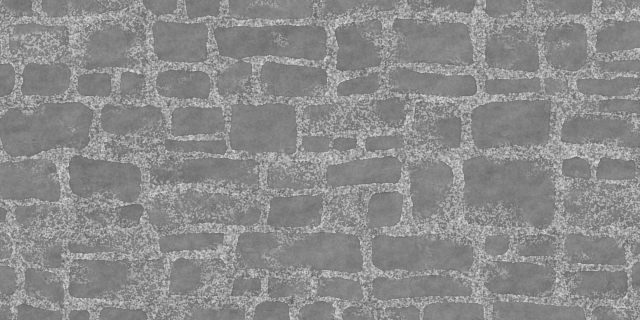
Write a WebGL 2 fragment shader that draws this texture.

```glsl
#version 300 es
precision highp float;
precision highp int;
// Grey rubble wall: jittered blocks are split at random into flat stones,
// each a tapered, tilted rounded box with a rough outline. Smooth cleft
// stone faces and sparse pale crusts sit in brighter, fine-grained mortar.

#define BLOCK_SIZE vec2(0.47, 0.25)
#define JOINT 0.0105
#define TILT 0.13
#define TAPER 0.13
#define ROUGHNESS 0.020
#define GRAIN_FREQ 235.0
#define STONE_TONE 0.499
#define MORTAR_TONE 0.608
#define MORTAR_CONTRAST 0.47
#define CRUST 0.17
#define RELIEF 0.20
#define RIM 0.06

uniform vec2 u_resolution;
out vec4 fragColor;

float hash(vec2 p) {
    uvec2 q = uvec2(ivec2(floor(p)));
    uint h = q.x * 1597334677u ^ q.y * 3812015801u;
    h = (h ^ (h >> 16)) * 2246822519u;
    h = (h ^ (h >> 13)) * 3266489917u;
    return float((h ^ (h >> 16)) >> 8) / 16777216.0;
}

float noise(vec2 p) {
    vec2 i = floor(p), f = fract(p);
    f = f * f * (3.0 - 2.0 * f);
    return mix(mix(hash(i), hash(i + vec2(1, 0)), f.x),
               mix(hash(i + vec2(0, 1)), hash(i + vec2(1, 1)), f.x), f.y);
}

float fbm(vec2 p) {
    float sum = 0.0, amp = 0.533;
    for (int k = 0; k < 4; k++) {
        sum += amp * noise(p);
        p = mat2(1.6, 1.2, -1.2, 1.6) * p + 17.3;
        amp *= 0.5;
    }
    return sum;
}

float edgeAt(float i, float seed) { return i + 0.5 * (hash(vec2(i, seed)) - 0.5); }

// Low edge, high edge and index of the irregular interval holding x.
vec3 interval(float x, float seed) {
    float i = floor(x);
    if (x < edgeAt(i, seed)) i -= 1.0;
    else if (x >= edgeAt(i + 1.0, seed)) i += 1.0;
    return vec3(edgeAt(i, seed), edgeAt(i + 1.0, seed), i);
}

// Signed distance to the stone around p, negative inside.
float stoneDistance(vec2 p, out float id) {
    vec3 row = interval(p.y / BLOCK_SIZE.y, 7.0);
    float shift = hash(vec2(row.z, 91));
    vec3 col = interval(p.x / BLOCK_SIZE.x + shift, 200.0 + row.z);
    vec2 lo = vec2(col.x - shift, row.x) * BLOCK_SIZE;
    vec2 hi = vec2(col.y - shift, row.y) * BLOCK_SIZE;
    id = 1000.0 + row.z * 57.0 + col.z;

    // Split tall blocks across and long blocks down.
    for (int k = 0; k < 4; k++) {
        vec2 size = hi - lo;
        float s = float(k) * 8.0;
        vec2 cut = mix(lo, hi, mix(0.32, 0.68, hash(vec2(id, s))));
        float side = 0.0;
        if (size.y > mix(0.14, 0.38, hash(vec2(id, s + 1.0)))) {
            side = step(cut.y, p.y);
            if (side > 0.5) lo.y = cut.y; else hi.y = cut.y;
        } else if (size.x / size.y > mix(1.5, 5.0, hash(vec2(id, s + 2.0)))) {
            side = step(cut.x, p.x);
            if (side > 0.5) lo.x = cut.x; else hi.x = cut.x;
        }
        id = id * 2.0 + side;
    }

    // Uneven joints, then taper and tilt the box.
    lo += JOINT * (0.6 + 0.8 * vec2(hash(vec2(id, 41)), hash(vec2(id, 42))));
    hi -= JOINT * (0.6 + 0.8 * vec2(hash(vec2(id, 43)), hash(vec2(id, 44))));
    vec2 halfSize = max(0.5 * (hi - lo), 0.004);
    vec2 q = p - 0.5 * (lo + hi);
    vec2 lean = vec2(hash(vec2(id, 45)), hash(vec2(id, 46))) * 2.0 - 1.0;
    q.y += q.x * TILT * (hash(vec2(id, 47)) - 0.5);
    vec2 rel = clamp(q / halfSize, -1.0, 1.0);
    q *= 1.0 + TAPER * abs(lean) * (0.5 + 0.5 * sign(lean) * rel.yx);
    float radius = min(mix(0.010, 0.045, hash(vec2(id, 48))), 0.6 * min(halfSize.x, halfSize.y));
    vec2 d = abs(q) - halfSize + radius;
    return length(max(d, 0.0)) + min(max(d.x, d.y), 0.0) - radius;
}

void main() {
    vec2 p = gl_FragCoord.xy / u_resolution.y;
    vec2 g = mat2(0.8, 0.6, -0.6, 0.8) * p * GRAIN_FREQ;
    float grain = 0.7 * noise(g) + 0.3 * noise(g * 0.47 + 31.0);
    vec2 bend = vec2(noise(p * 5.0), noise(p * 5.0 + 40.0)) - 0.5;
    float id;
    float d = stoneDistance(p + 0.036 * bend, id);
    d += ROUGHNESS * (fbm(p * 20.0) - 0.5) + 0.003 * (grain - 0.5);

    // Stone face: tone, side-lit cleft relief and thin broken ledges.
    vec2 face = p * vec2(8, 13) + hash(vec2(id, 60)) * 90.0;
    float height = fbm(face);
    float stone = STONE_TONE + 0.03 * (hash(vec2(id, 61)) - 0.5);
    stone += RELIEF * (height - fbm(face + vec2(0.10, -0.14)));
    stone += 0.07 * (grain - 0.5) + 0.06 * (fbm(p * 45.0) - 0.5);
    float ledge = (height - 0.48) / 0.012;
    float broken = smoothstep(0.42, 0.65, noise(p * 11.0 + 5.0));
    stone += 0.075 * broken * ledge * exp(-ledge * ledge);

    // Pale speckled crust in patches, denser on some stones and near edges.
    float cover = fbm(p * vec2(9, 15) + 70.0) + 0.26 * (hash(vec2(id, 62)) - 0.5);
    cover += 0.07 * smoothstep(-0.03, 0.0, d);
    stone += CRUST * smoothstep(0.54, 0.74, cover) * smoothstep(0.36, 0.75, grain);

    // Mortar: fine grain over soft blotches.
    float mortar = MORTAR_TONE + MORTAR_CONTRAST * (grain - 0.5);
    mortar += 0.16 * (fbm(p * 16.0 + 11.0) - 0.5);

    // Sharp outline with a dark inner and a bright outer rim.
    float blur = max(0.6 / u_resolution.y, 0.001);
    float rim = noise(p * 26.0 + 9.0);
    stone -= RIM * rim * smoothstep(-0.007, -0.001, d);
    mortar += RIM * rim * (1.0 - smoothstep(0.002, 0.007, d));
    float tone = mix(stone, mortar, smoothstep(-blur, blur, d));
    fragColor = vec4(vec3(clamp(tone, 0.38, 0.86)), 1.0);
}
```
